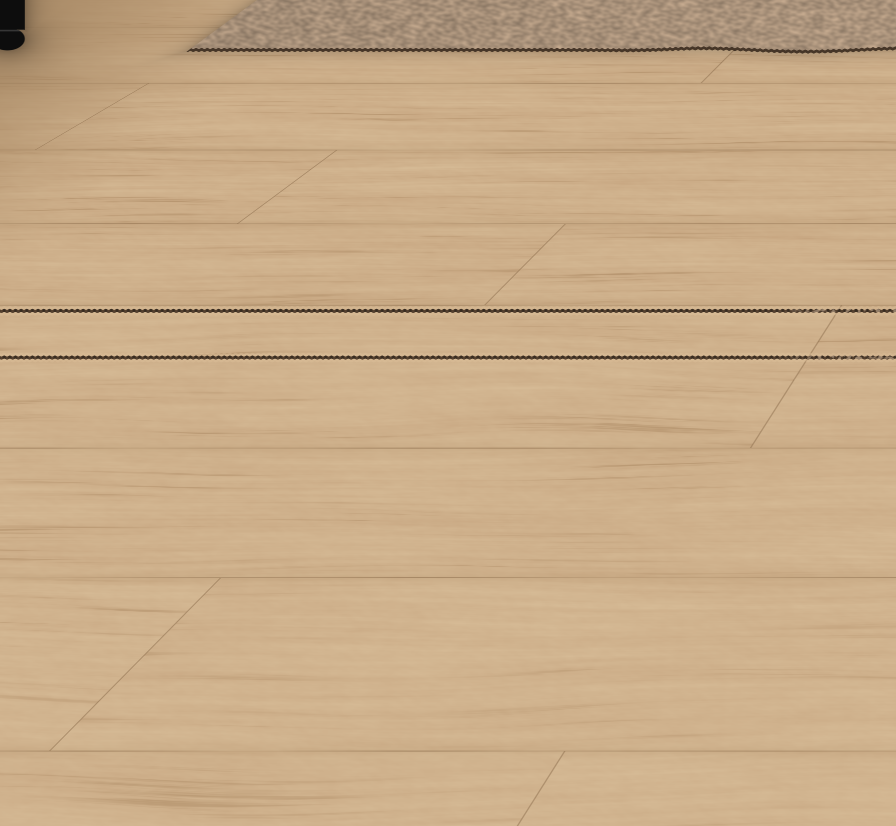
A WebGL 1 fragment shader for this texture:

```glsl
precision highp float;
uniform vec2 u_resolution;

const float HORIZON = 0.8475;     // height of the vanishing point above the top edge
const float VANISH_X = 1.794;
const float PLANK_LENGTH = 1.06;
const float STAGGER = 0.355;
const vec3 OAK_LIGHT = vec3(0.83, 0.72, 0.575);
const vec3 OAK_MID = vec3(0.78, 0.65, 0.505);
const vec3 OAK_DARK = vec3(0.68, 0.55, 0.40);
const vec3 SEAM = vec3(0.57, 0.45, 0.32);
const vec3 THREAD = vec3(0.23, 0.17, 0.12);
const vec3 RUG = vec3(0.65, 0.56, 0.47);

float hash(vec2 p) {
  return fract(sin(dot(p, vec2(127.1, 311.7))) * 43758.55);
}

vec2 gradient(vec2 cell) {
  float angle = 6.2832 * hash(cell);
  return vec2(cos(angle), sin(angle));
}

float noise(vec2 p) {
  vec2 i = floor(p), f = fract(p);
  vec2 w = f * f * f * (f * (f * 6.0 - 15.0) + 10.0);
  vec2 e = vec2(0.0, 1.0);
  float low = mix(dot(gradient(i), f), dot(gradient(i + e.yx), f - e.yx), w.x);
  float high = mix(dot(gradient(i + e), f - e), dot(gradient(i + 1.0), f - 1.0), w.x);
  return mix(low, high, w.y);
}

float fbm(vec2 p) {
  float sum = 0.0, amp = 0.6;
  for (int i = 0; i < 4; i++) {
    sum += amp * noise(p);
    p = p * vec2(1.8, 2.1) + 17.3;
    amp *= 0.55;
  }
  return sum;
}

float fill(float d, float px) {
  return 1.0 - smoothstep(-0.6 * px, 0.6 * px, d);
}

float stroke(float d, float halfWidth, float px) {
  return fill(abs(d) - halfWidth, px);
}

// Plank rows shrink with distance; the middle rows are slightly uneven
float rowAt(float y) {
  float row = 1.0 / (0.0811 * (y + HORIZON));
  float d = 9.5 - row;
  return row + 0.165 * sin(1.8 * d) * exp(-0.35 * d * d);
}

vec3 woodGrain(vec2 p, vec2 board, vec2 plank) {
  float seed = hash(plank + 3.0);
  vec2 g = board * vec2(2.6, 5.0) + seed * 37.0;
  g.y += 0.5 * noise(board * vec2(3.0, 1.5) + seed * 11.0);
  float broad = fbm(g);
  float streak = fbm(g * vec2(1.3, 5.0) + 8.0);
  float figure = noise(p * vec2(24.0, 60.0) + 2.0 * broad);
  float pores = noise(vec2(p.x * 55.0 + p.y * 90.0, p.y * 210.0 - p.x * 45.0));
  float tone = 0.50 + 0.28 * p.y + 0.12 * (seed - 0.5);
  tone += 0.65 * broad + 0.50 * streak + 0.18 * figure + 0.16 * pores;
  vec3 color = mix(OAK_MID, OAK_LIGHT, clamp(tone, -0.25, 1.15));
  float vein = smoothstep(0.12, 0.42, -streak) * smoothstep(-0.1, 0.25, -broad);
  return mix(color, OAK_DARK, 0.6 * vein);
}

vec3 floorColor(vec2 p, float px) {
  float depth = p.y + HORIZON;
  float row = rowAt(p.y);
  float rowId = floor(row);
  float across = (p.x - VANISH_X) / depth;
  float along = (across + 0.637 + STAGGER * (rowId - 9.0)) / PLANK_LENGTH;
  vec2 plank = vec2(rowId, floor(along));
  vec3 color = woodGrain(p, vec2(across, row), plank);
  // Long seams vary in strength, end joints are thin and slanted
  float seamDist = (fract(row + 0.5) - 0.5) * depth / row;
  float jointDist = (fract(along + 0.5) - 0.5) * PLANK_LENGTH * depth * 0.75;
  float fade = 0.32 + 0.5 * noise(vec2(p.x * 5.0, floor(row + 0.5) * 3.7));
  color = mix(color, OAK_DARK, 0.22 * exp(-abs(seamDist) * 160.0));
  color = mix(color, SEAM, fade * stroke(seamDist, 0.0007, px));
  color = mix(color, SEAM, 0.55 * stroke(jointDist, 0.0007, px));
  float corner = 1.0 - smoothstep(0.0, 0.36, p.x * 0.8 + p.y);
  return mix(color, OAK_DARK * 0.94, 0.8 * corner);
}

// Dark twisted thread with a pale rim, frayed towards the right
vec3 addThread(vec3 color, vec2 p, float y, float px) {
  float twist = sin(p.x * 920.0);
  float d = p.y - y - 0.0006 * twist;
  float fray = smoothstep(0.93, 1.0, p.x) * smoothstep(-0.15, 0.3, noise(p * 190.0));
  color = mix(color, OAK_LIGHT * 1.04, 0.45 * stroke(d, 0.0052, px));
  vec3 fiber = mix(THREAD * (1.0 + 0.3 * twist), RUG, 0.8 * fray);
  return mix(color, fiber, 0.92 * stroke(d, 0.0019, px));
}

vec3 addRug(vec3 color, vec2 p, float px) {
  float hem = 0.0605 + 0.002 * sin(25.0 * p.x - 22.8) * smoothstep(0.7, 0.85, p.x);
  float side = (0.311 - 1.36 * p.y - p.x) * 0.59;
  float d = max(p.y - hem, side);
  float weave = noise(vec2(p.x * 110.0 + p.y * 90.0, p.y * 210.0 - p.x * 60.0));
  float mottle = noise(p * vec2(45.0, 90.0));
  vec3 pile = RUG * (1.0 + 0.22 * weave + 0.12 * mottle + 0.06 * (p.x - 0.6));
  color *= 1.0 - 0.18 * exp(-max(d, 0.0) * 130.0);
  color = mix(color, pile, fill(d, px));
  float edge = p.y - hem - 0.0006 * sin(p.x * 920.0);
  return mix(color, THREAD, 0.9 * stroke(edge, 0.0018, px) * fill(side, px));
}

vec3 addFurnitureFoot(vec3 color, vec2 p, float px) {
  float leg = max(p.x - 0.030, p.y - 0.036);
  float caster = (length((p - vec2(0.009, 0.047)) / vec2(0.021, 0.014)) - 1.0) * 0.014;
  float d = min(leg, caster);
  color *= 1.0 - 0.3 * exp(-max(d, 0.0) * 70.0);
  vec3 metal = vec3(0.05) + 0.16 * stroke(p.y - 0.037, 0.001, px);
  return mix(color, metal, fill(d, px));
}

void main() {
  float px = 1.0 / u_resolution.y;
  vec2 p = vec2(gl_FragCoord.x, u_resolution.y - gl_FragCoord.y) * px;
  vec3 color = floorColor(p, px);
  color = addThread(color, p, 0.3764, px);
  color = addThread(color, p, 0.4329, px);
  color = addRug(color, p, px);
  color = addFurnitureFoot(color, p, px);
  gl_FragColor = vec4(color, 1.0);
}
```
